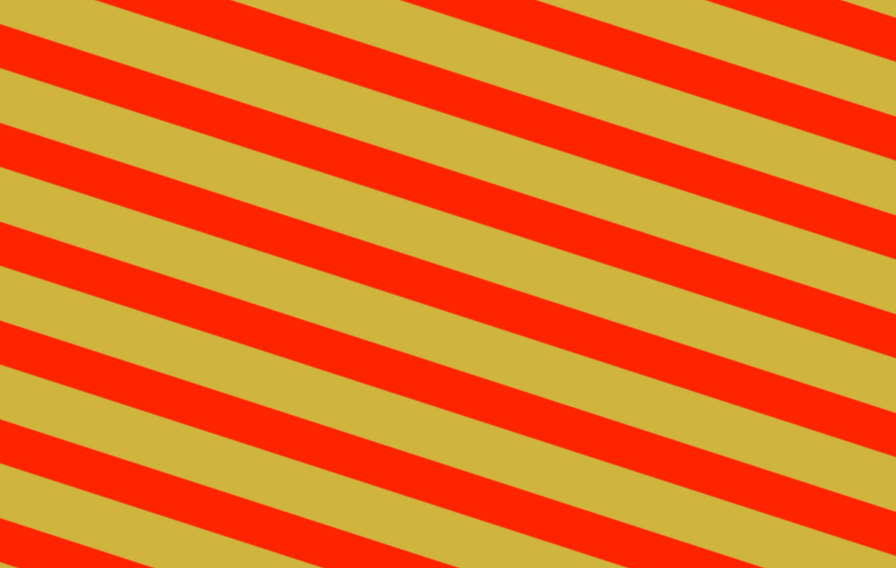
Reproduce this pattern procedurally as a Shadertoy shader.

```glsl
// Flat diagonal stripes: red bands falling to the right over a mustard ground.
// A rotated coordinate is repeated with fract; the distance to the nearest
// band centre is then turned into an antialiased mask.

const vec3 GROUND_COLOR = vec3(0.81, 0.71, 0.24);
const vec3 STRIPE_COLOR = vec3(0.995, 0.14, 0.0);

// Lengths are fractions of the canvas height
const float TILT_DEGREES = 17.95;   // downward slope towards the right
const float PERIOD       = 0.1655;  // spacing, measured across the stripes
const float STRIPE_WIDTH = 0.0737;  // thickness of one red band
const float STRIPE_SHIFT = -0.0100; // offset of the middle band from the centre
const float EDGE_SOFT    = 0.0022;  // half width of the edge blend

// Signed distance to the nearest stripe, negative inside
float stripeDistance(vec2 p) {
    float tilt = radians(TILT_DEGREES);
    float across = dot(p, vec2(sin(tilt), cos(tilt))) - STRIPE_SHIFT;
    float fromCentre = (fract(across / PERIOD + 0.5) - 0.5) * PERIOD;
    return abs(fromCentre) - 0.5 * STRIPE_WIDTH;
}

void mainImage(out vec4 fragColor, in vec2 fragCoord) {
    // Centred coordinates, one unit per canvas height
    vec2 p = (fragCoord - 0.5 * iResolution.xy) / iResolution.y;

    // Blend over at least a pixel on small canvases
    float soft = max(EDGE_SOFT, 0.7 / iResolution.y);
    float stripe = 1.0 - smoothstep(-soft, soft, stripeDistance(p));

    fragColor = vec4(mix(GROUND_COLOR, STRIPE_COLOR, stripe), 1.0);
}
```
